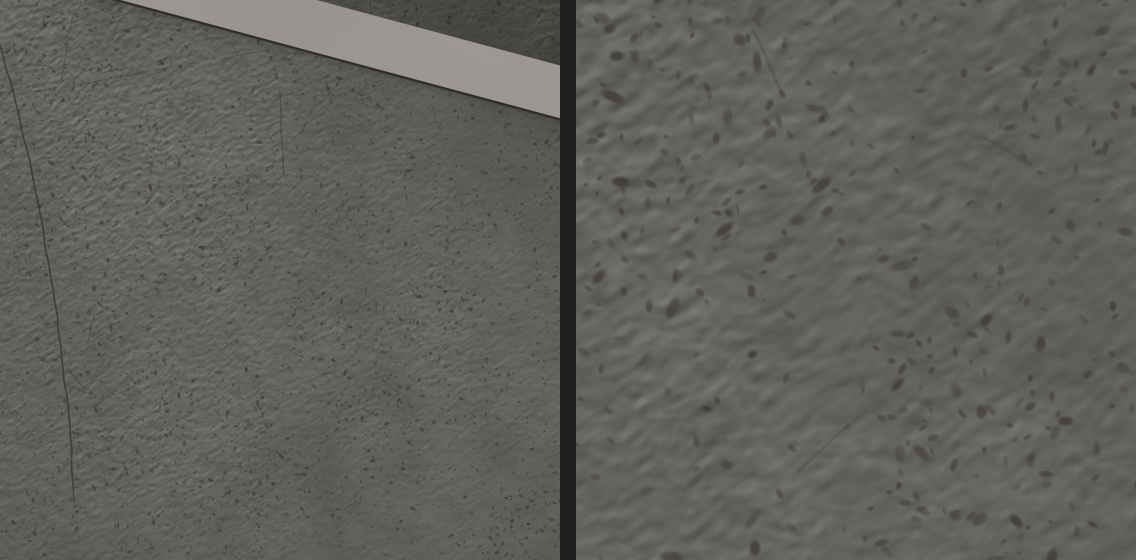
Left, the full canvas; right, a detail of the centre.
Write a three.js fragment shader that draws this texture.

```glsl
// Worn grey concrete with pits, fine scratches and a pale flat strip across the top right corner.
varying vec2 vUv;

const vec3 CONCRETE = vec3(0.388, 0.380, 0.362);
const vec3 PIT = vec3(0.215, 0.203, 0.195);
const vec3 STRIP = vec3(0.605, 0.590, 0.572);
const vec3 SHADOW = vec3(0.15, 0.145, 0.135);
const float STRIP_WIDTH = 0.091;
const float EDGE = 0.0013;

float hash(vec2 p) {
  return fract(sin(dot(p, vec2(127.1, 311.7))) * 43758.5453);
}

vec2 hash2(vec2 p) {
  return vec2(hash(p), hash(p + 19.7));
}

float noise(vec2 p) {
  vec2 i = floor(p);
  vec2 f = fract(p);
  f = f * f * (3.0 - 2.0 * f);
  float low = mix(hash(i), hash(i + vec2(1.0, 0.0)), f.x);
  float high = mix(hash(i + vec2(0.0, 1.0)), hash(i + vec2(1.0, 1.0)), f.x);
  return mix(low, high, f.y);
}

float fbm(vec2 p) {
  float sum = 0.0;
  float weight = 0.5;
  for (int i = 0; i < 4; i++) {
    sum += weight * noise(p);
    p = mat2(1.6, 1.2, -1.2, 1.6) * p + 7.3;
    weight *= 0.5;
  }
  return sum / 0.9375;
}

vec2 rotate(vec2 p, float angle) {
  float c = cos(angle);
  float s = sin(angle);
  return vec2(c * p.x + s * p.y, c * p.y - s * p.x);
}

// Side-lit height difference of a warped, slightly slanted grain
float relief(vec2 p, float scale) {
  vec2 warp = vec2(noise(p * 45.0), noise(p * 45.0 + 31.0)) * 1.6;
  vec2 q = rotate(p, 0.6) * scale * vec2(0.75, 1.15) + warp;
  return noise(q) - noise(q + vec2(0.25, 0.55));
}

// Scattered oval pits, one candidate in each cell
float pits(vec2 p, float cells, float density, float radius) {
  vec2 q = p * cells;
  vec2 home = floor(q);
  float cover = 0.0;
  for (int y = -1; y <= 1; y++) {
    for (int x = -1; x <= 1; x++) {
      vec2 id = home + vec2(float(x), float(y));
      vec2 d = rotate(q - id - hash2(id + cells), 6.28 * hash(id + 5.3));
      float size = radius * mix(0.5, 1.2, hash(id + 8.1));
      float dist = length(d * vec2(mix(0.5, 0.9, hash(id + 2.9)), 1.2)) - size;
      float present = step(hash(id + 13.7), density);
      float depth = mix(0.45, 1.0, hash(id + 23.1));
      cover = max(cover, present * depth * (1.0 - smoothstep(-0.08, 0.1, dist)));
    }
  }
  return cover;
}

float scratch(vec2 p, vec2 a, vec2 b, float width) {
  vec2 ab = b - a;
  float t = clamp(dot(p - a, ab) / dot(ab, ab), 0.0, 1.0);
  float dist = length(p - a - ab * t);
  return 1.0 - smoothstep(width * 0.3, width + EDGE, dist);
}

// Long bowed crack running down the left side
float longCrack(vec2 p) {
  float t = 0.922 - p.y;
  float bend = 0.2764 * t - 0.1395 * t * t + 0.003 * (noise(p.yy * 25.0) - 0.5);
  float ends = smoothstep(-0.08, 0.02, t) * (1.0 - smoothstep(0.78, 0.86, t));
  return ends * (1.0 - smoothstep(0.0004, 0.0028, abs(p.x - bend)));
}

float scratches(vec2 p) {
  vec2 q = p + 0.004 * (vec2(noise(p * 30.0), noise(p * 30.0 + 9.0)) - 0.5);
  float mark = 0.6 * scratch(q, vec2(0.026, 0.830), vec2(0.480, 0.911), 0.0008);
  mark = max(mark, 0.8 * scratch(q, vec2(0.499, 0.837), vec2(0.508, 0.687), 0.0009));
  mark = max(mark, 0.7 * scratch(q, vec2(0.566, 0.830), vec2(0.540, 0.766), 0.0009));
  mark = max(mark, 0.6 * scratch(q, vec2(0.130, 0.974), vec2(0.110, 0.857), 0.0008));
  mark = max(mark, 0.7 * scratch(q, vec2(0.117, 0.349), vec2(0.195, 0.245), 0.0008));
  for (int i = 0; i < 16; i++) {
    vec2 seed = vec2(float(i) * 3.1, 4.7);
    vec2 a = hash2(seed) * vec2(0.8, 0.9) + vec2(0.0, 0.1);
    vec2 reach = rotate(vec2(mix(0.02, 0.07, hash(seed + 1.3)), 0.0), 6.28 * hash(seed + 2.6));
    mark = max(mark, 0.4 * scratch(q, a, a + reach, 0.0006));
  }
  return mark * smoothstep(0.15, 0.6, noise(p * 70.0));
}

void main() {
  vec2 p = vUv;
  float clouds = fbm(p * 5.0);
  float rough = clamp(0.95 - 0.55 * p.x + 0.3 * (p.y - 0.5) + 0.9 * (clouds - 0.5), 0.3, 1.1);

  // Mottled, grainy concrete
  float tone = 0.07 * (clouds - 0.5) + 0.04 * (fbm(p * 22.0) - 0.5) + 0.012 * (0.5 - p.x);
  tone += rough * (0.10 * relief(p, 125.0) + 0.07 * relief(p + 3.7, 210.0));
  tone -= 0.05 * smoothstep(0.75, 1.05, p.x * 0.5 + p.y * 0.5);
  vec3 color = CONCRETE + tone;

  // Pits gather in patches
  float cluster = smoothstep(0.3, 0.75, fbm(p * 11.0 + 4.0));
  float holes = pits(p, 58.0, 0.08 + 0.30 * cluster, 0.17);
  holes = max(holes, 0.75 * pits(p + 0.37, 100.0, 0.10 + 0.28 * cluster, 0.19));
  color = mix(color, PIT, 0.75 * holes);
  color = mix(color, PIT, max(0.75 * longCrack(p), 0.65 * scratches(p)));

  // Slanted strip with a thin dark lower edge and soft shadow
  float d = 0.9657 * (p.y - 1.0 + 0.269 * (p.x - 0.215));
  color *= 1.0 - 0.2 * exp(-abs(min(d, 0.0)) / 0.010);
  color = mix(color, SHADOW, 0.85 * smoothstep(-0.006, -0.002, d) * step(d, STRIP_WIDTH * 0.5));
  vec3 strip = STRIP + 0.025 * (fbm(p * 4.0 + 2.0) - 0.5) + 0.002 * (noise(p * 200.0) - 0.5);
  float inside = smoothstep(-EDGE, EDGE, d) * (1.0 - smoothstep(-EDGE, EDGE, d - STRIP_WIDTH));
  color = mix(color, strip, inside);

  gl_FragColor = vec4(color, 1.0);
}
```
